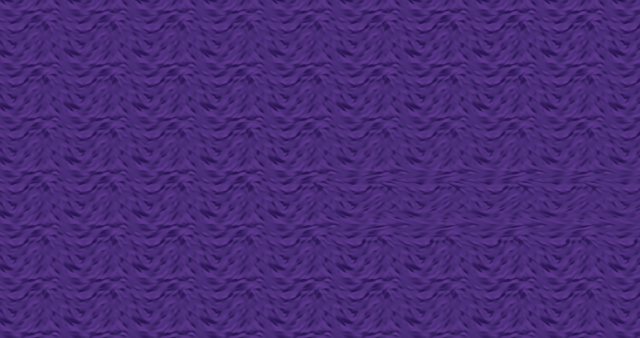
A Shadertoy shader for this pattern:

```glsl
// Purple embossed hide: a repeating tile of short fanned dashes and paired knots, with a smeared patch.

const vec2  REPEATS     = vec2(9.40, 6.30);   // tiles across and down
const vec2  TILE_OFFSET = vec2(-0.17);
const vec2  FINE_GRID   = vec2(14.0, 11.0);   // dashes per tile
const vec2  BROAD_GRID  = vec2(9.0, 7.0);
const vec2  DASH_SIZE   = vec2(0.47, 0.225);  // length and width, in cells
const float DASH_JITTER = 1.0;                // spread of angles, radians
const float FINE_GAIN   = 0.54;
const float BROAD_GAIN  = 0.33;
const float HOLLOW_TONE = 1.3;                // darkening of dents
const float KNOT_GAIN   = 0.70;
const float KNOT_RADIUS = 0.045;              // in tile widths
const vec2  KNOT_POS    = vec2(0.12, 0.80);   // half spacing, height in tile
const float TILE_ASPECT = 0.78;               // tile height over width
const float VARIATION   = 0.12;               // relief change between tiles
const float SLIDE       = 0.22;               // row shift in the patch, in tiles
const vec2  LIGHT_DIR   = vec2(0.08, 0.99);
const vec3  SHADOW = vec3(0.165, 0.080, 0.330);
const vec3  BASE   = vec3(0.293, 0.180, 0.482);
const vec3  SHEEN  = vec3(0.372, 0.220, 0.560);

// Integer hash giving four values from 0 to 1
vec4 hash4(vec2 cell, uint seed) {
    uvec2 c = uvec2(ivec2(cell));
    uvec4 v = uvec4(c, seed, c.x + c.y) * 1664525u + 1013904223u;
    v += v.yzxy * v.wxyz;
    v ^= v >> 16u;
    v += v.yzxy * v.wxyz;
    v ^= v >> 16u;
    return vec4(v & 65535u) / 65535.0;
}

// Smooth one-dimensional noise from -1 to 1
float noise1(float x, uint seed) {
    float i = floor(x), f = fract(x);
    float a = hash4(vec2(i, 0.0), seed).x;
    float b = hash4(vec2(i + 1.0, 0.0), seed).x;
    return 2.0 * mix(a, b, f * f * (3.0 - 2.0 * f)) - 1.0;
}

// Dash direction: nearly level in the top band, fanning out below the knots
float fanAngle(vec2 local) {
    vec2 ray = vec2((local.x - 0.5) * 1.5, (local.y - 0.98) * TILE_ASPECT);
    float fan = atan(ray.y, ray.x);
    float level = -1.5708 + sign(ray.x) * 1.25;
    return mix(fan, level, smoothstep(0.66, 0.78, local.y));
}

// Light on a slope, plus the darkness of a hollow
float shade(vec2 slope, float height) {
    return HOLLOW_TONE * height - dot(slope, LIGHT_DIR);
}

// Tone of a periodic field of stretched bumps and dents
float dashTone(vec2 p, vec2 grid, float smear, uint seed) {
    vec2 q = p * grid, home = floor(q);
    float tone = 0.0;
    for (int j = -2; j <= 2; j++)
    for (int i = -2; i <= 2; i++) {
        vec2 cell = home + vec2(i, j);
        vec2 wrapped = mod(cell, grid);
        vec4 rnd = hash4(wrapped, seed);
        float angle = fanAngle((wrapped + 0.5) / grid) + (rnd.z - 0.5) * DASH_JITTER;
        vec2 along = vec2(cos(angle), sin(angle));
        along = normalize(mix(along, vec2(along.x < 0.0 ? -1.0 : 1.0, 0.0), smear));
        vec2 across = vec2(-along.y, along.x);
        vec2 d = q - cell - 0.1 - 0.8 * rnd.xy;
        vec2 e = vec2(dot(d, along), dot(d, across)) / DASH_SIZE;
        float strength = 2.0 * rnd.w - 1.0;
        float bump = strength * abs(strength) * exp(-0.5 * dot(e, e));
        e /= DASH_SIZE;
        tone += shade(-bump * (e.x * along + e.y * across), bump);
    }
    return tone;
}

// Tone of the two round knots, mirrored about the tile centre
float knotTone(vec2 local) {
    vec2 d = vec2(abs(local.x - 0.5), local.y) - KNOT_POS;
    d.y *= TILE_ASPECT;
    d /= KNOT_RADIUS;
    float bump = exp(-0.5 * dot(d, d));
    d.x *= sign(local.x - 0.5);
    return shade(-d * bump, -0.5 * bump);
}

// Smeared patch on the right, in two level bands
float smearMask(vec2 uv) {
    float upper = (uv.y - 0.475) / 0.045;
    float lower = (uv.y - 0.345) / 0.050;
    float bands = exp(-upper * upper) * 0.8 + exp(-lower * lower);
    return clamp(bands, 0.0, 1.0) * smoothstep(0.38, 0.62, uv.x);
}

void mainImage(out vec4 fragColor, in vec2 fragCoord) {
    vec2 uv = fragCoord / iResolution.xy;
    float smear = smearMask(uv);

    // Repeat, with rows sliding sideways inside the smeared patch
    vec2 p = uv * REPEATS + TILE_OFFSET;
    p.x += smear * SLIDE * noise1(uv.y * 45.0, 7u);
    float vary = noise1(p.x * 0.8 + floor(p.y) * 13.0 + 40.0, 5u);

    // Relief
    float tone = FINE_GAIN * dashTone(p, FINE_GRID, smear * 0.7, 11u)
               + BROAD_GAIN * dashTone(p, BROAD_GRID, smear * 0.6, 23u)
               + KNOT_GAIN * knotTone(fract(p));
    tone *= (1.0 + VARIATION * vary) * (1.0 - 0.45 * smear);

    // Shading, softly limited
    tone /= sqrt(1.0 + 0.6 * tone * tone);
    vec3 color = mix(BASE, SHADOW, clamp(-tone, 0.0, 1.0));
    color = mix(color, SHEEN, clamp(tone, 0.0, 1.0));
    fragColor = vec4(color, 1.0);
}
```
